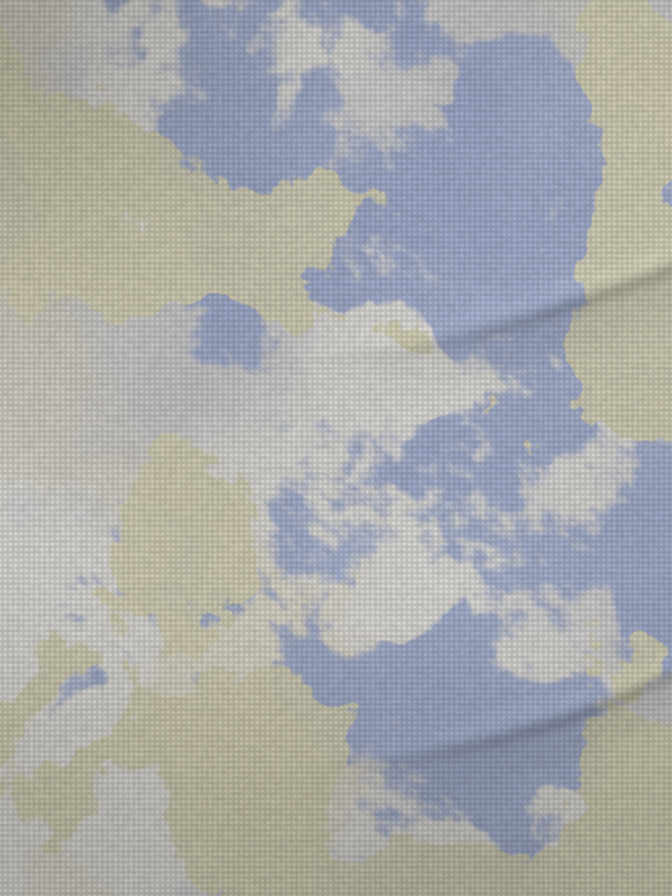
Reproduce this texture procedurally as a Shadertoy shader.

```glsl
// Knitted cotton with cloudy tie-dye patches of blue and pale yellow.

float hash(vec2 p) {
    vec3 q = fract(p.xyx * 0.1031);
    q += dot(q, q.yzx + 33.33);
    return fract((q.x + q.y) * q.z);
}

float noise(vec2 p) {
    vec2 cell = floor(p), f = fract(p);
    f = f * f * (3.0 - 2.0 * f);
    float low = mix(hash(cell), hash(cell + vec2(1, 0)), f.x);
    float high = mix(hash(cell + vec2(0, 1)), hash(cell + vec2(1, 1)), f.x);
    return mix(low, high, f.y);
}

float fbm(vec2 p) {
    float sum = 0.0, amp = 0.5;
    for (int i = 0; i < 6; i++) {
        sum += amp * noise(p);
        p = mat2(1.6, 1.2, -1.2, 1.6) * p + 17.3;
        amp *= 0.5;
    }
    return sum / 0.984;
}

// Brightness of the stitches; fades out when they are too small to resolve.
float knit(vec2 p) {
    vec2 stitch = p * 128.0;
    vec2 wave = cos(6.2832 * stitch);
    float visible = 1.0 - smoothstep(0.4, 0.7, fwidth(stitch.x));
    float yarn = noise(p * vec2(150.0, 210.0)) - 0.5;
    return 1.0 + visible * (0.04 * wave.x + 0.045 * wave.y + 0.025 * wave.x * wave.y) + 0.06 * yarn;
}

// Two soft folds rising to the right, dark below and lit above.
float folds(vec2 p) {
    float shade = 0.0;
    for (int i = 0; i < 2; i++) {
        float x = p.x - 0.5;
        float d = p.y - (0.8 - 0.61 * float(i) + 0.1 * x + 0.35 * x * x);
        d += 0.015 * (noise(p * 5.0) - 0.5);
        float reach = smoothstep(0.4, 0.85, p.x);
        shade += reach * (0.05 * exp(-pow((d - 0.025) / 0.02, 2.0))
                        - 0.14 * exp(-pow(d / 0.013, 2.0))
                        - 0.06 * exp(-pow((d + 0.03) / 0.04, 2.0)));
    }
    return shade;
}

void mainImage(out vec4 fragColor, in vec2 fragCoord) {
    vec2 p = fragCoord / iResolution.x;
    vec2 warp = vec2(fbm(p * 4.0 + 3.1), fbm(p * 4.0 + 41.7)) - 0.5;
    vec2 q = p + 0.18 * warp;

    // Undyed cloth with faint grey and cream stains
    vec3 color = mix(vec3(0.70, 0.70, 0.705), vec3(0.765, 0.76, 0.745),
                     smoothstep(0.35, 0.6, fbm(p * 2.5 + 70.0)));
    float stain = smoothstep(0.48, 0.66, fbm(q * 2.6 + 23.0));
    color = mix(color, vec3(0.74, 0.715, 0.635), 0.5 * stain);

    // Blue gathers along a falling diagonal; its rim is dry-brushed in places
    float band = exp(-12.0 * pow(p.y - 1.08 + 0.8 * p.x, 2.0));
    float blue = fbm(q * 3.6 + 8.4) + 0.13 * band - 0.59;
    float softness = smoothstep(0.35, 0.65, noise(p * 5.0 + 12.0));
    float streaks = fbm(mat2(0.8, 0.6, -0.6, 0.8) * p * vec2(38.0, 60.0)) - 0.5;
    blue += streaks * mix(0.04, 0.26, softness);
    float blueDye = smoothstep(-0.025, mix(0.015, 0.11, softness), blue);
    vec3 blueColor = mix(vec3(0.53, 0.57, 0.69), vec3(0.59, 0.63, 0.735), fbm(p * 6.0 + 5.0));
    color = mix(color, blueColor, 0.93 * blueDye);

    // Yellow print lies on top, with crisp ragged edges, holes and islands
    float yellow = fbm(q * 3.8 + 55.2) + 0.05 * band - 0.595;
    yellow += 0.13 * (fbm(p * 22.0 + 9.0) - 0.5);
    float yellowDye = smoothstep(-0.008, 0.008, yellow);
    color = mix(color, vec3(0.735, 0.72, 0.625), 0.92 * yellowDye);

    // Uneven light: dimmer at the foot and in the upper left corner
    float light = 1.0 - 0.13 * smoothstep(0.5, 0.0, p.y);
    light -= 0.14 * smoothstep(0.6, 0.0, distance(p, vec2(0.0, 1.333)));
    light += 0.05 * (noise(p * 3.0 + 31.0) - 0.5) + folds(p);

    fragColor = vec4(color * light * knit(p), 1.0);
}
```
